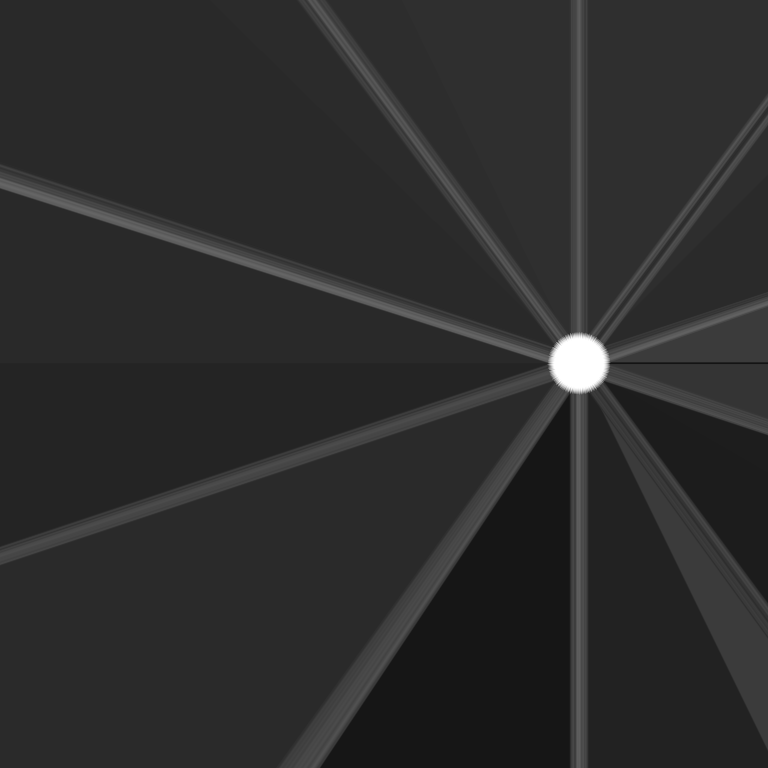
Write a Shadertoy shader that draws this background.

```glsl
#define CENTER vec2(0.754, 0.527)
#define RAY_COUNT 10
#define FIRST_ANGLE 18.0
#define STEP_ANGLE 36.0
#define RAY_HALF_WIDTH 0.0117
#define GRAIN_SCALE 9.0
#define GRAIN_AMOUNT 0.09
#define ORB_RADIUS 0.0395
#define ORB_FRINGE 0.008
#define SEAM_TONE 0.08

// Each sector: tone before its fold, tone after it, fold angle in degrees
const vec3 SECTORS[RAY_COUNT] = vec3[RAY_COUNT](
    vec3(0.165, 0.180,  45.0), vec3(0.185, 0.185,  72.0),
    vec3(0.185, 0.175, 116.0), vec3(0.168, 0.160, 135.5),
    vec3(0.160, 0.140, 180.0), vec3(0.165, 0.165, 216.0),
    vec3(0.085, 0.085, 252.0), vec3(0.135, 0.230, 296.0),
    vec3(0.110, 0.115, 330.0), vec3(0.205, 0.230, 360.0));

// Each ray: clockwise, middle and counterclockwise band tones
const vec3 BANDS[RAY_COUNT] = vec3[RAY_COUNT](
    vec3(0.37, 0.28, 0.22), vec3(0.29, 0.18, 0.30),
    vec3(0.25, 0.34, 0.27), vec3(0.25, 0.33, 0.25),
    vec3(0.21, 0.27, 0.38), vec3(0.24, 0.29, 0.27),
    vec3(0.25, 0.28, 0.29), vec3(0.26, 0.36, 0.28),
    vec3(0.23, 0.20, 0.25), vec3(0.30, 0.25, 0.27));

// Each ray: widening of its clockwise and counterclockwise edges
const vec2 SPREAD[RAY_COUNT] = vec2[RAY_COUNT](
    vec2( 0.024,  0.005), vec2(-0.013, -0.010),
    vec2( 0.000,  0.000), vec2(-0.001,  0.0125),
    vec2(-0.007,  0.006), vec2( 0.007,  0.007),
    vec2( 0.004,  0.040), vec2( 0.000,  0.000),
    vec2( 0.000,  0.009), vec2(-0.005, -0.0145));

vec2 direction(float degreesValue) {
    float a = radians(degreesValue);
    return vec2(cos(a), sin(a));
}

vec2 leftNormal(vec2 d) {
    return vec2(-d.y, d.x);
}

float slopeHash(float n) {
    return fract(sin(n * 127.1) * 437.58) * 2.0 - 1.0;
}

// One-dimensional gradient noise, about -0.5 to 0.5
float gradientNoise(float x) {
    float cell = floor(x);
    float f = x - cell;
    float u = f * f * f * (f * (f * 6.0 - 15.0) + 10.0);
    return mix(slopeHash(cell) * f, slopeHash(cell + 1.0) * (f - 1.0), u);
}

float sectorTone(vec2 q, float px) {
    float angle = degrees(atan(q.y, q.x));
    int index = int(mod(angle - FIRST_ANGLE, 360.0) / STEP_ANGLE);
    vec3 sector = SECTORS[min(index, RAY_COUNT - 1)];
    float side = dot(q, leftNormal(direction(sector.z)));
    return mix(sector.x, sector.y, smoothstep(-px, px, side));
}

// Returns tone and coverage of one ray
vec2 rayLayer(vec2 q, int i, float px) {
    vec2 d = direction(FIRST_ANGLE + STEP_ANGLE * float(i));
    float along = dot(q, d);
    float across = dot(q, leftNormal(d));
    vec2 edges = vec2(-1.0, 1.0) * RAY_HALF_WIDTH + SPREAD[i] * along;
    float width = max(edges.y - edges.x, px);
    float s = (across - edges.x) / width;
    float soft = px / width + 0.02;

    vec3 band = BANDS[i];
    float tone = mix(band.x, band.y, smoothstep(0.36 - soft, 0.36 + soft, s));
    tone = mix(tone, band.z, smoothstep(0.62 - soft, 0.62 + soft, s));
    tone += GRAIN_AMOUNT * gradientNoise(s * GRAIN_SCALE + float(i) * 17.0);
    // Darker rims
    tone -= 0.05 * smoothstep(0.36, 0.5, abs(s - 0.5));

    float inside = min(across - edges.x, edges.y - across);
    return vec2(tone, smoothstep(-px, px, inside) * step(0.0, along));
}

void mainImage(out vec4 fragColor, in vec2 fragCoord) {
    float px = 1.0 / iResolution.y;
    vec2 q = fragCoord * px - CENTER;
    float r = length(q);

    // Flat sectors and the dark seam to the right
    float tone = sectorTone(q, px);
    float seam = 1.0 - smoothstep(0.0005, 0.0005 + px, abs(q.y));
    tone = mix(tone, SEAM_TONE, seam * step(0.0, q.x));

    // Banded rays
    for (int i = 0; i < RAY_COUNT; i++) {
        vec2 ray = rayLayer(q, i, px);
        tone = mix(tone, ray.x, ray.y);
    }

    // White orb with a bristled rim
    float angle = atan(q.y, q.x);
    float bristle = 0.003 * gradientNoise(angle * 24.0);
    float orb = 1.0 - smoothstep(ORB_RADIUS - ORB_FRINGE, ORB_RADIUS + px, r + bristle);
    tone = mix(tone, 1.0, sqrt(orb));

    fragColor = vec4(vec3(tone), 1.0);
}
```
